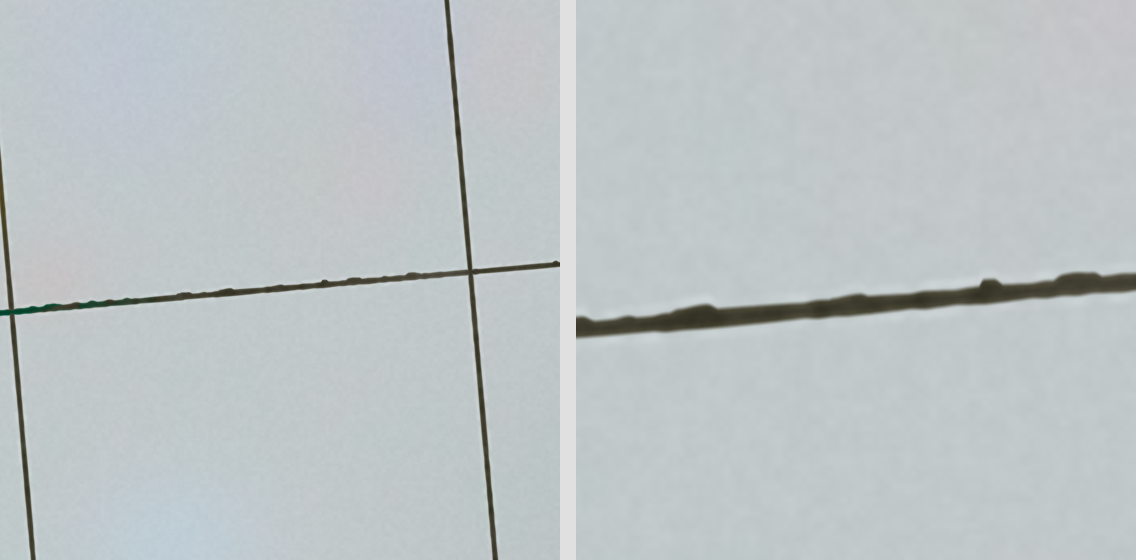
Left, the full canvas; right, a detail of the centre.
This texture is drawn by a Shadertoy shader. Its source:

```glsl
// Large pale square tiles on a slightly turned grid, split by thin dark joints.
// Joints are distances to a repeated lattice, with ragged edges and stains;
// the glaze gets soft tinted reflections, blotches and a fine grain.

float hash(vec2 p) {
    p = fract(p * vec2(0.1031, 0.1137));
    p += dot(p, p.yx + 33.33);
    return fract((p.x + p.y) * p.x * 7.31 + p.y * 19.7);
}

float noise(vec2 p) {
    vec2 i = floor(p), f = fract(p);
    f = f * f * (3.0 - 2.0 * f);
    return mix(mix(hash(i), hash(i + vec2(1, 0)), f.x),
               mix(hash(i + vec2(0, 1)), hash(i + vec2(1, 1)), f.x), f.y);
}

float fbm(vec2 p) {
    float sum = 0.0, amp = 0.5;
    for (int i = 0; i < 4; i++) {
        sum += amp * noise(p);
        p = p * 2.03 + 17.1;
        amp *= 0.5;
    }
    return sum;
}

// Soft round spot, one at its centre
float glow(vec2 p, vec2 centre, vec2 radius) {
    vec2 d = (p - centre) / radius;
    return exp(-dot(d, d));
}

vec3 glaze(vec2 uv) {
    vec3 col = mix(vec3(0.755, 0.785, 0.79), vec3(0.735, 0.77, 0.77),
                   smoothstep(0.55, 1.1, uv.x) * smoothstep(0.6, 0.1, uv.y));
    // Cool reflections
    col += vec3(-0.005, 0.02, 0.05) * glow(uv, vec2(0.31, 0.02), vec2(0.17, 0.14));
    col += vec3(-0.01, -0.005, 0.03) * glow(uv, vec2(0.23, 0.9), vec2(0.18, 0.2));
    col += vec3(-0.01, -0.015, 0.02) * glow(uv, vec2(0.73, 0.92), vec2(0.12, 0.2));
    // Warm reflections
    col += vec3(0.02, -0.02, -0.02) * glow(uv, vec2(0.09, 0.5), vec2(0.1, 0.08));
    col += vec3(0.015, -0.01, -0.01) * glow(uv, vec2(0.62, 0.7), vec2(0.15, 0.12));
    col += vec3(0.015, -0.01, -0.008) * glow(uv, vec2(0.93, 0.86), vec2(0.1, 0.15));
    // Blotches and grain
    col += vec3(0.025, -0.01, 0.008) * (fbm(uv * 9.0) - 0.47);
    col += 0.016 * (noise(uv * 130.0) - 0.5) + 0.012 * (noise(uv * 260.0) - 0.5);
    return col;
}

void mainImage(out vec4 fragColor, in vec2 fragCoord) {
    vec2 uv = fragCoord / iResolution.xy;
    float soft = max(0.0017, 0.8 / iResolution.y);

    // Turned lattice: g.x crosses the upright joints, g.y the level ones
    vec2 q = uv - vec2(0.840, 0.514);
    vec2 g = vec2(q.x + 0.087 * q.y, q.y - 0.087 * q.x) * 0.9962;
    vec2 d = (fract(g / 0.822 + 0.5) - 0.5) * 0.822;

    // Ragged edges: small burrs rise from the upper side of level joints
    float burr = smoothstep(0.66, 0.95, noise(vec2(g.x * 65.0, 4.0)));
    float wobble = noise(vec2(g.x * 110.0, 9.0)) - 0.5;
    float levelHalf = 0.0050 + 0.0012 * wobble + (d.y > 0.0 ? 0.0035 * burr : 0.0);
    levelHalf -= 0.0007 * smoothstep(0.75, 0.9, uv.x);
    float uprightHalf = 0.0044 + 0.0010 * (noise(vec2(g.y * 60.0, g.x * 3.0)) - 0.5);
    float upright = abs(d.x) - uprightHalf;
    float level = abs(d.y) - levelHalf;
    float joint = min(upright, level);

    // Faint bright rim beside the joints, broken up by noise
    vec3 col = glaze(uv);
    float rim = smoothstep(0.0, 0.003, joint) * smoothstep(0.009, 0.003, joint);
    col += rim * 0.055 * noise(uv * 90.0);

    // Joint colour: dark core, olive to grey along the length
    vec3 dirt = mix(vec3(0.19, 0.18, 0.12), vec3(0.33, 0.32, 0.26), fbm(g * 75.0));
    float isLevel = step(level, upright);
    dirt = mix(dirt, vec3(0.37, 0.35, 0.31),
               0.6 * isLevel * smoothstep(0.55, 0.8, uv.x) * smoothstep(0.86, 0.82, uv.x));
    dirt = mix(dirt, vec3(0.34, 0.28, 0.12),
               0.6 * (1.0 - isLevel) * glow(uv, vec2(0.0, 0.64), vec2(0.05, 0.08)));

    // Green stain fading out from the left end of the level joint
    float stain = isLevel * smoothstep(0.36, 0.0, uv.x)
                * smoothstep(0.25, 0.6, noise(vec2(g.x * 45.0, g.y * 120.0)));
    dirt = mix(dirt, vec3(0.02, 0.29, 0.19), stain);

    // Darken the middle of each joint
    dirt *= mix(0.88, 1.12, smoothstep(-0.005, 0.0, joint));
    col = mix(col, dirt, smoothstep(soft, -soft, joint));
    fragColor = vec4(clamp(col, 0.0, 1.0), 1.0);
}
```
